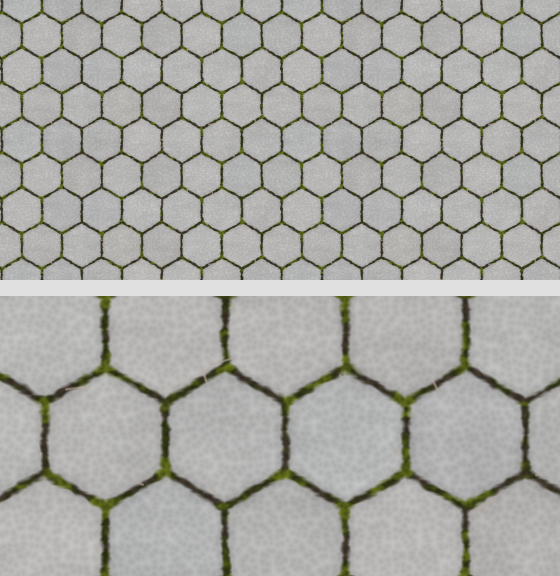
Top: the whole. Bottom: its middle third, enlarged.
A WebGL 1 fragment shader for this texture:

```glsl
precision highp float;
// Weathered grey hexagonal paving with mossy, soil-filled joints.

uniform vec2 u_resolution;

// Layout: tiles across and rows down; wear recurs every WEAR_PERIOD tiles and rows
const vec2 TILES = vec2(14.0, 8.0);
const vec2 WEAR_PERIOD = vec2(7.0, 4.0);
const vec2 ORIGIN = vec2(0.545, -0.01);
const vec2 HEX = vec2(1.0, 1.7320508);

// Joint profile, as a fraction of the tile width
const float JOINT_CORE = 0.006;
const float JOINT_EDGE = 0.047;
const float JOINT_WOBBLE = 0.010;
const float TILE_WARP = 0.010;

// Wear strengths
const float TILE_VARIATION = 0.030;
const float MOTTLE = 0.020;
const float GRAIN = 0.075;
const float STRAW_CHANCE = 0.16;

const vec3 STONE = vec3(0.712, 0.710, 0.706);
const vec3 WARM_TINT = vec3(0.012, 0.000, -0.012);
const vec3 SOIL = vec3(0.23, 0.20, 0.16);
const vec3 MOSS_DARK = vec3(0.18, 0.20, 0.07);
const vec3 MOSS_BRIGHT = vec3(0.35, 0.39, 0.10);
const vec3 STRAW = vec3(0.72, 0.66, 0.61);

const float TAU = 6.2831853;

vec2 hash2(vec2 p) {
  vec3 q = fract(p.xyx * vec3(0.1031, 0.1030, 0.0973));
  q += dot(q, q.yzx + 33.33);
  return fract((q.xx + q.yz) * q.zy);
}

// Layered sines, periodic over the unit square, about -1 to 1
float clouds(vec2 t) {
  t *= TAU;
  float a = sin(dot(t, vec2(3.0, 1.0)) + 2.0 * sin(dot(t, vec2(-1.0, 2.0))));
  float b = sin(dot(t, vec2(-4.0, 3.0)) + 1.5 * sin(dot(t, vec2(5.0, 2.0))));
  float c = sin(dot(t, vec2(9.0, -5.0)) + 2.0 * sin(dot(t, vec2(3.0, 6.0))));
  return (a + b + c) / 3.0;
}

// Cellular noise on a wrapped lattice: distance to the nearest point
float cellular(vec2 t, vec2 cells) {
  vec2 p = t * cells, base = floor(p);
  float nearest = 2.0;
  for (int j = -1; j <= 1; j++) {
    for (int i = -1; i <= 1; i++) {
      vec2 c = base + vec2(float(i), float(j));
      nearest = min(nearest, length(c + hash2(mod(c, cells)) - p));
    }
  }
  return nearest;
}

// Scattered short fibres on a wrapped lattice, as coverage
float fibres(vec2 t, vec2 cells, float pixel) {
  vec2 p = t * cells, base = floor(p);
  float cover = 0.0;
  for (int j = -1; j <= 1; j++) {
    for (int i = -1; i <= 1; i++) {
      vec2 c = base + vec2(float(i), float(j));
      vec2 id = mod(c, cells);
      vec2 spot = hash2(id + 17.0), kind = hash2(id + 71.0);
      vec2 dir = vec2(cos(kind.x * TAU), sin(kind.x * TAU));
      vec2 v = p - c - spot;
      v -= dir * clamp(dot(v, dir), -0.38, 0.38);
      float line = 1.0 - smoothstep(0.01, 0.035 + pixel, length(v));
      cover = max(cover, line * step(kind.y, STRAW_CHANCE));
    }
  }
  return cover;
}

void main() {
  vec2 uv = gl_FragCoord.xy / u_resolution;
  vec2 wear = uv * TILES / WEAR_PERIOD;
  float pixel = TILES.x / u_resolution.x;

  // Nearest tile centre in two interleaved grids
  vec2 p = uv * TILES * vec2(1.0, 0.5 * HEX.y) - ORIGIN;
  p += TILE_WARP * vec2(clouds(wear * 2.0), clouds(wear.yx * 2.0 + 0.37));
  vec2 a = mod(p + 0.5 * HEX, HEX) - 0.5 * HEX;
  vec2 b = mod(p, HEX) - 0.5 * HEX;
  vec2 local = dot(a, a) < dot(b, b) ? a : b;
  vec2 id = floor((p - local) / (0.5 * HEX) + 0.5);
  vec2 rnd = hash2(mod(id, WEAR_PERIOD * vec2(2.0, 1.0)) + 5.0);

  // Distance to the tile edge, and closeness to a corner
  vec3 axes = abs(vec3(local.x, dot(local, 0.5 * HEX), dot(local, vec2(0.5, -0.5) * HEX)));
  float edge = 0.5 - max(axes.x, max(axes.y, axes.z));
  float corner = 1.0 - smoothstep(0.0, 0.11, min(axes.x, min(axes.y, axes.z)));

  // Stone: tone per tile, soft mottling, fine grit, grimy rim
  float grit = cellular(wear, vec2(120.0, 60.0));
  float mottle = clouds(wear + rnd) + 0.6 * clouds(wear * 3.0 + rnd.yx);
  vec3 color = STONE + TILE_VARIATION * (rnd.x - 0.5) + WARM_TINT * (rnd.y - 0.4);
  color += MOTTLE * mottle + GRAIN * (grit - 0.48);
  color *= 1.0 - 0.07 * (1.0 - smoothstep(0.03, 0.11, edge));

  // Joint: soil overgrown by moss, densest at corners
  float clump = cellular(wear, vec2(56.0, 28.0));
  float patchy = clouds(wear * 2.0 + 0.21);
  float moss = smoothstep(-0.5, 0.4, patchy + 0.4 * corner);
  float lush = smoothstep(0.1, 0.9, patchy + 0.7 * corner - 0.8 * clump + 0.25);
  vec3 fill = mix(mix(SOIL, MOSS_DARK, moss), MOSS_BRIGHT, lush);
  fill *= 0.78 + 0.45 * grit;
  float ragged = edge + JOINT_WOBBLE * (clouds(wear * 5.0) + 1.2 * (clump - 0.5));
  ragged -= 0.010 * corner * moss;
  float joint = 1.0 - smoothstep(JOINT_CORE, max(JOINT_EDGE, JOINT_CORE + pixel), ragged);
  color = mix(color, fill, joint);

  // Dry straw caught along the joints
  float nearJoint = 1.0 - smoothstep(0.05, 0.13, edge);
  float straw = fibres(wear, vec2(28.0, 14.0), 4.0 * pixel);
  color = mix(color, STRAW, 0.6 * straw * nearJoint);

  gl_FragColor = vec4(clamp(color, 0.0, 1.0), 1.0);
}
```
